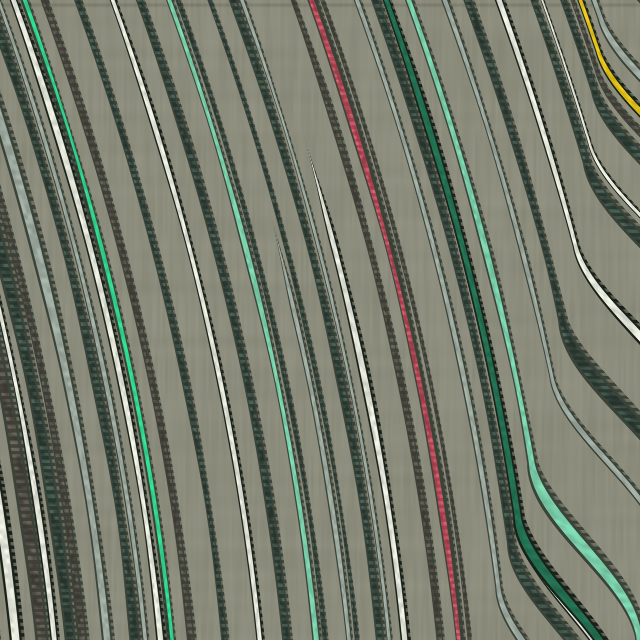
This pattern is drawn by a Shadertoy shader. Its source:

```glsl
// Curved beaded strands sweeping down over a streaked grey-olive ground
const vec3 GROUND = vec3(0.55, 0.55, 0.49);
const vec3 SLATE  = vec3(0.17, 0.23, 0.20);
const vec3 BROWN  = vec3(0.27, 0.25, 0.22);
const vec3 PALE   = vec3(0.64, 0.69, 0.65);
const vec3 WHITE  = vec3(0.93, 0.94, 0.89);
const vec3 MINT   = vec3(0.50, 0.85, 0.70);
const vec3 INK    = vec3(0.10, 0.13, 0.10);
const vec3 SHADE  = vec3(0.23, 0.26, 0.22);
const int SLOTS = 28;

struct Strand {
    float root;       // where it meets the top edge
    float halfWidth;
    float start;      // height at which it fades in, measured from the top
    float seed;
    vec3 core;
    vec3 rim;
};

float hash(float n) { return fract(sin(n * 127.1) * 43758.5453); }
float hash(vec2 p) { return fract(sin(dot(p, vec2(127.1, 311.7))) * 43758.5453); }

float noise(vec2 p) {
    vec2 i = floor(p), f = fract(p);
    f = f * f * (3.0 - 2.0 * f);
    vec2 e = vec2(0.0, 1.0);
    return mix(mix(hash(i), hash(i + e.yx), f.x),
               mix(hash(i + e.xy), hash(i + e.yy), f.x), f.y);
}

// Progress (0 to 1) through the late kink of the right-hand strands
float kink(float root, float t) {
    float onset = 0.87 - 2.4 * (root - 0.6);
    return clamp((t - onset + 0.05) / 0.27, 0.0, 1.0);
}

float strandPath(float root, float t) {
    float k = kink(root, t);
    return root + 0.36 * t - 0.13 * t * t + 0.13 * k * k * (3.0 - 2.0 * k);
}

// Ground with fine upright streaks, faint bands and a thin line at the top
vec3 ground(vec2 p) {
    float streak = noise(p * vec2(250.0, 12.0)) - 0.5;
    float band = noise(p * vec2(5.0, 60.0)) - 0.5;
    float topLine = 1.0 - smoothstep(0.0, 0.005, abs(p.y - 0.008));
    return GROUND + 0.035 * streak + 0.02 * band - 0.06 * topLine;
}

// Lays one strand over the colour below: thin left rim, core, dotted right rim
vec3 drawStrand(vec3 below, vec2 p, Strand s, float pixel) {
    float k = kink(s.root, p.y);
    float swell = 0.75 + 0.5 * noise(vec2(p.y * 5.0, s.seed));
    float width = s.halfWidth * swell * (1.0 + 4.8 * k * (1.0 - k));
    width *= smoothstep(s.start, s.start + 0.18, p.y);
    float q = (p.x - strandPath(s.root, p.y)) / max(width, 0.0002);
    float soft = 0.7 * pixel / max(width, 0.0002);

    float wobble = 5.0 * noise(vec2(p.y * 20.0, s.seed + 9.0));
    float bead = smoothstep(-0.5, 0.5, sin(p.y * 590.0 + wobble));
    float grain = noise(vec2(q * 2.0 + s.seed * 7.0, p.y * 130.0));

    float body = 1.0 - smoothstep(1.0 - soft, 1.0 + soft, abs(q));
    float core = 1.0 - smoothstep(0.5 - soft, 0.5 + soft, abs(q + 0.2));
    float dots = bead * smoothstep(0.45, 0.75, q);

    vec3 rim = mix(s.rim, below, 0.6 * dots);
    vec3 fleck = s.core * (0.85 + 0.2 * grain);
    float darkness = 1.0 - smoothstep(0.2, 0.5, s.core.g);
    fleck += darkness * vec3(0.15, 0.18, 0.16) * bead * grain;
    float visible = body * smoothstep(s.start, s.start + 0.05, p.y);
    return mix(below, mix(rim, fleck, core), visible);
}

vec3 coreColor(float kind) {
    if (kind < 0.43) return SLATE;
    if (kind < 0.53) return BROWN;
    if (kind < 0.72) return PALE;
    return kind < 0.93 ? WHITE : MINT;
}

vec3 rimColor(float kind) {
    return kind > 0.72 && kind < 0.93 ? INK : SHADE;
}

void mainImage(out vec4 fragColor, in vec2 fragCoord) {
    vec2 p = fragCoord / iResolution.xy;
    p.y = 1.0 - p.y;
    float pixel = 1.0 / iResolution.x;
    vec3 color = ground(p);

    // Main strands in jittered slots, about half with a slimmer companion
    for (int i = 0; i < SLOTS; i++) {
        float n = float(i);
        float root = -0.25 + 0.047 * n + 0.022 * (hash(n + 3.0) - 0.5);
        float kind = fract(n * 0.618034 + 0.2);
        float crowd = 1.0 + 0.9 * smoothstep(0.05, -0.15, root);
        float width = crowd * mix(0.0055, 0.0082, hash(n + 41.0));
        float start = hash(n + 77.0) < 0.12 ? 0.2 + 0.4 * hash(n + 5.0) : -1.0;
        color = drawStrand(color, p, Strand(root, width, start, n,
                           coreColor(kind), rimColor(kind)), pixel);
        if (hash(n + 19.0) < 0.5) {
            float other = fract(kind + 0.4);
            color = drawStrand(color, p, Strand(root + 0.006 + width, 0.6 * width, -1.0,
                               n + 50.0, coreColor(other), rimColor(other)), pixel);
        }
    }

    // Coloured accents
    color = drawStrand(color, p, Strand(0.04, 0.0055, -1.0, 81.0, vec3(0.20, 0.88, 0.58), SHADE), pixel);
    color = drawStrand(color, p, Strand(0.488, 0.0075, -1.0, 82.0, vec3(0.70, 0.26, 0.32), SHADE), pixel);
    color = drawStrand(color, p, Strand(0.605, 0.0085, -1.0, 83.0, vec3(0.14, 0.45, 0.33), INK), pixel);
    color = drawStrand(color, p, Strand(0.908, 0.0075, -1.0, 84.0, vec3(0.92, 0.78, 0.10), INK), pixel);

    fragColor = vec4(clamp(color, 0.0, 1.0), 1.0);
}
```
